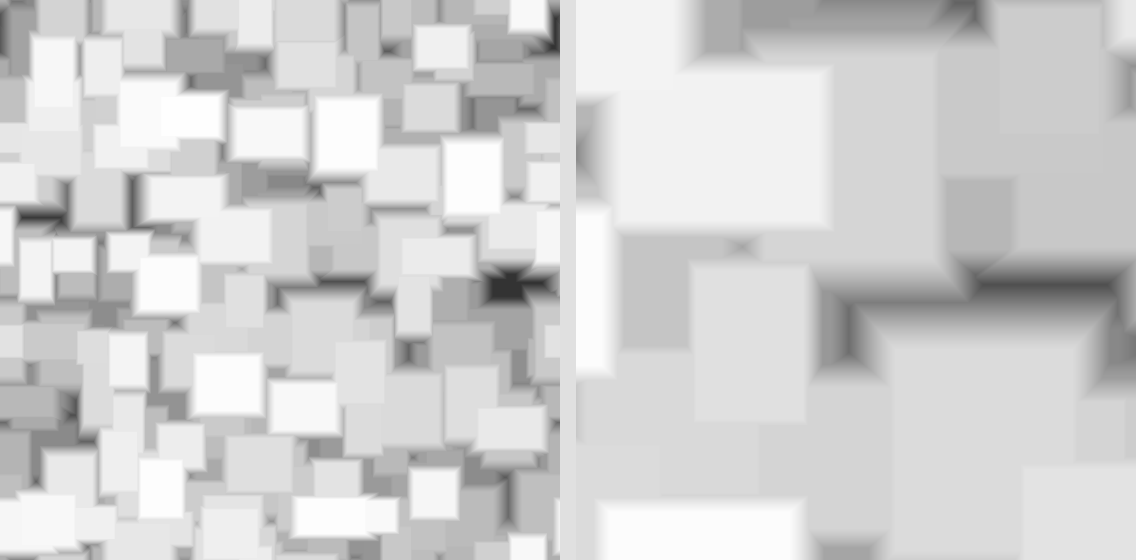
Left: the whole. Right: its middle third, enlarged.
This background is drawn by a three.js fragment shader. Its source:

```glsl
#define CELLS 8.0
#define BLOCKS_PER_CELL 4
#define HALF_MIN 0.024
#define HALF_MAX 0.060
#define SKIRT_END 2.05
#define HEIGHT_MIN 0.53
#define HEIGHT_CURVE 1.2
#define FLOOR_SHADE 0.2

varying vec2 vUv;

vec3 hash3(vec3 p) {
  p = fract(p * vec3(0.1031, 0.1030, 0.0973));
  p += dot(p, p.yxz + 33.33);
  return fract((p.xxy + p.yxx) * p.zyx);
}

// Flat top inside the half size, then a mitred skirt scaled with the block.
float blockShade(vec2 offset, vec2 halfSize, float height) {
  vec2 q = abs(offset) / halfSize;
  float t = clamp((max(q.x, q.y) - 1.0) / (SKIRT_END - 1.0), 0.0, 1.0);
  float fall = mix(t, smoothstep(0.0, 1.0, t), 0.5);
  return height * (1.0 - fall);
}

// The highest of all scattered blocks near this point, on a wrapping grid.
float blockField(vec2 uv) {
  vec2 home = floor(uv * CELLS);
  float shade = FLOOR_SHADE;
  for (int y = -1; y <= 1; y++) {
    for (int x = -1; x <= 1; x++) {
      vec2 cell = home + vec2(float(x), float(y));
      vec2 wrapped = mod(cell, CELLS);
      for (int k = 0; k < BLOCKS_PER_CELL; k++) {
        vec3 seed = vec3(wrapped, float(k)) + 7.0;
        vec3 place = hash3(seed);
        vec3 size = hash3(seed + 41.0);
        vec2 center = (cell + place.xy) / CELLS;
        vec2 halfSize = mix(vec2(HALF_MIN), vec2(HALF_MAX), size.xy);
        float height = mix(HEIGHT_MIN, 1.0, pow(size.z, HEIGHT_CURVE));
        shade = max(shade, blockShade(uv - center, halfSize, height));
      }
    }
  }
  return shade;
}

void main() {
  gl_FragColor = vec4(vec3(blockField(vUv)), 1.0);
}
```
